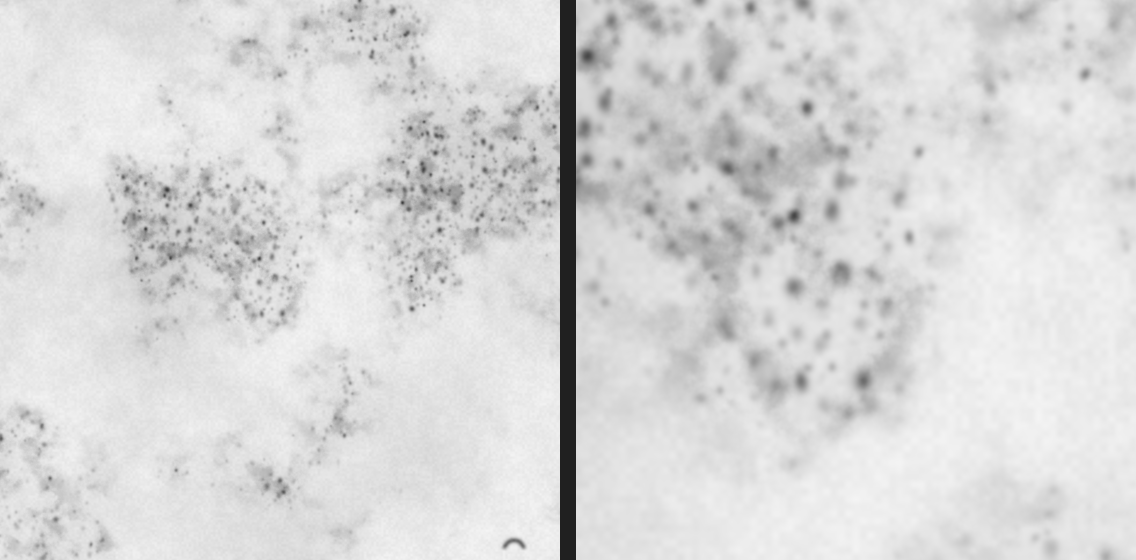
Left, the full canvas; right, a detail of the centre.
Give the GLSL for this texture, as a WebGL 1 fragment shader.

```glsl
precision highp float;
// Pale weathered plaster with cloudy grey stains, soft dark specks and fine grain.

uniform vec2 u_resolution;

const float PALE_TONE = 0.928;
const float DARKEST_TONE = 0.12;

float hash(vec2 p) {
  vec3 q = fract(p.xyx * 0.1031);
  q += dot(q, q.yzx + 33.33);
  return fract((q.x + q.y) * q.z);
}

vec2 hash2(vec2 p) {
  return vec2(hash(p), hash(p + 71.7));
}

float valueNoise(vec2 p) {
  vec2 cell = floor(p);
  vec2 f = fract(p);
  f = f * f * (3.0 - 2.0 * f);
  float low = mix(hash(cell), hash(cell + vec2(1.0, 0.0)), f.x);
  float high = mix(hash(cell + vec2(0.0, 1.0)), hash(cell + 1.0), f.x);
  return mix(low, high, f.y);
}

// Five octaves, normalised to the range 0 to 1
float fbm(vec2 p) {
  float sum = 0.0;
  float amplitude = 0.516;
  for (int i = 0; i < 5; i++) {
    sum += amplitude * valueNoise(p);
    p = mat2(1.6, 1.2, -1.2, 1.6) * p + 17.3;
    amplitude *= 0.5;
  }
  return sum;
}

// Soft blobs, one candidate per cell; density sets how many appear
float specks(vec2 p, float cells, vec2 radiusRange, float density) {
  vec2 q = p * cells;
  vec2 home = floor(q);
  float sum = 0.0;
  for (int y = -1; y <= 1; y++) {
    for (int x = -1; x <= 1; x++) {
      vec2 cell = home + vec2(float(x), float(y));
      vec2 offset = q - cell - hash2(cell + 5.0);
      offset.y *= mix(0.7, 1.1, hash(cell + 43.0));
      float radius = mix(radiusRange.x, radiusRange.y, hash(cell + 19.0));
      float strength = smoothstep(1.0 - density, 1.25 - density, hash(cell + 131.0));
      sum += strength * exp(-dot(offset, offset) / (radius * radius));
    }
  }
  return sum;
}

float softBlob(vec2 p, vec2 centre, vec2 size) {
  vec2 d = (p - centre) / size;
  return exp(-dot(d, d));
}

// Soft stroke from a to b
float softStroke(vec2 p, vec2 a, vec2 b, float width) {
  vec2 along = b - a;
  float t = clamp(dot(p - a, along) / dot(along, along), 0.0, 1.0);
  float d = length(p - a - along * t) / width;
  return exp(-d * d);
}

// Upper half of a thin ring
float softArch(vec2 p, vec2 centre, float radius, float width) {
  vec2 q = p - centre;
  float d = (length(q) - radius) / width;
  return exp(-d * d) * smoothstep(-0.2, 0.5, q.y / radius);
}

// How dirty the surface is: ragged patches, thickest above the middle
float grimeAmount(vec2 p) {
  vec2 warp = vec2(fbm(p * 6.0 + 3.0), fbm(p * 6.0 + 40.0)) - 0.5;
  float patches = fbm((p + 0.12 * warp) * 6.5 + 11.0);
  float bias = 0.13 * softBlob(p, vec2(0.5, 0.6), vec2(0.42, 0.28))
             + 0.10 * softBlob(p, vec2(0.32, 0.72), vec2(0.1, 0.08))
             + 0.10 * softBlob(p, vec2(0.07, 0.65), vec2(0.08, 0.06))
             - 0.12 * softBlob(p, vec2(0.15, 0.1), vec2(0.35, 0.25));
  float streak = softStroke(p, vec2(0.78, 0.0), vec2(0.87, 0.17), 0.016);
  return smoothstep(0.43, 0.82, patches + bias + 0.2 * streak);
}

void main() {
  vec2 p = gl_FragCoord.xy / min(u_resolution.x, u_resolution.y);
  float grime = grimeAmount(p);

  // Broad pale clouds
  float cloud = smoothstep(0.3, 0.72, fbm(p * 4.0 + 60.0));
  float tone = PALE_TONE - 0.065 * cloud;

  // Stains and their mottling
  float mottle = fbm(p * 38.0 + 7.0);
  tone -= grime * (0.06 + 0.2 * smoothstep(0.4, 0.8, mottle));
  tone -= 0.05 * (mottle - 0.5);

  // Faint small specks, then sparse dark ones
  tone -= 0.15 * specks(p, 85.0, vec2(0.22, 0.42), 0.05 + 0.5 * grime);
  tone -= 0.36 * specks(p + 3.0, 50.0, vec2(0.14, 0.27), 0.03 + 0.55 * grime * grime);

  // Small arched chip near the lower right corner
  tone -= 0.5 * softArch(p, vec2(0.918, 0.018), 0.017, 0.005);

  // Fine grain
  tone += 0.035 * (valueNoise(p * 230.0) - 0.5);

  gl_FragColor = vec4(vec3(clamp(tone, DARKEST_TONE, 0.96)), 1.0);
}
```
